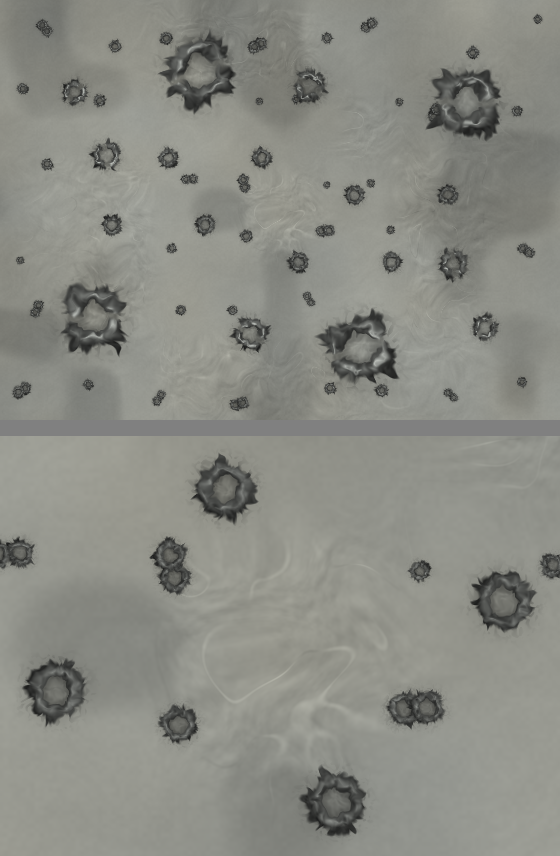
Top, the full canvas; bottom, a detail of the centre.
Give the GLSL for this texture, as a Shadertoy shader.

```glsl
// Worn grey plaster pitted with craters: a mottled, creased ground carries
// small hashed pits, closed rings and large split rims of dark glossy metal.
// Every dent is one stamp function, placed in pairs mirrored through the centre.

const float PI = 3.14159;
const vec2 LIGHT_DIR = vec2(-0.45, 0.89);
const vec3 STONE_TINT = vec3(1.0, 1.008, 0.955);
const vec3 METAL_TINT = vec3(0.99, 1.01, 0.98);

struct Crater {
    float radius;   // outer size in canvas heights
    float turn;     // rotation
    float gap;      // half width of the split, negative for a closed ring
    float square;   // 0 round, 1 boxy
    float shine;    // strength of the glints
    float floorTone;
};

float hash(vec2 p) {
    return fract(sin(dot(p, vec2(127.1, 311.7))) * 43758.55);
}

float noise(vec2 p) {
    vec2 i = floor(p), f = fract(p);
    f = f * f * (3.0 - 2.0 * f);
    vec2 e = vec2(0.0, 1.0);
    return mix(mix(hash(i), hash(i + e.yx), f.x),
               mix(hash(i + e), hash(i + e.yy), f.x), f.y);
}

float fbm(vec2 p) {
    float sum = 0.0, amp = 0.52;
    for (int i = 0; i < 4; i++) {
        sum += amp * noise(p);
        p = mat2(1.6, 1.2, -1.2, 1.6) * p + 7.3;
        amp *= 0.5;
    }
    return sum;
}

vec2 polar(float radius, float angle) {
    return radius * vec2(cos(angle), sin(angle));
}

vec2 rotate(vec2 p, float a) {
    return mat2(cos(a), sin(a), -sin(a), cos(a)) * p;
}

// Mottled ground with embossed wrinkles and thin creases
vec3 plaster(vec2 p) {
    float tone = 0.587 - 0.055 * dot(p, p) + 0.15 * (fbm(p * 4.0 + 3.0) - 0.49);
    tone -= 0.07 * smoothstep(0.6, 0.85, noise(p * 7.0 + 40.0));
    vec2 w = p * 38.0 + 2.5 * vec2(noise(p * 17.0), noise(p * 17.0 + 30.0));
    float worn = smoothstep(0.4, 0.7, noise(p * 5.0 + 11.0)) * smoothstep(0.75, 0.3, length(p));
    tone += (fbm(w) - fbm(w + 0.35 * LIGHT_DIR)) * (0.03 + 0.13 * worn);
    float crease = 1.0 - smoothstep(0.0, 0.06, abs(noise(w * 0.8 + 5.0) - 0.5));
    tone += crease * worn * 0.14 * (noise(p * 43.0 + 8.0) - 0.4);
    tone += 0.014 * (noise(p * 280.0) - 0.5);
    vec3 tint = STONE_TINT + vec3(-0.008, 0.0, 0.012) * (noise(p * 9.0) - 0.5) * 2.0;
    return tone * tint;
}

// Draws one crater over col; ground is the clean surface seen on its floor
vec3 stamp(vec3 col, vec3 ground, vec2 offset, Crater c, float seed) {
    vec2 q = rotate(offset / c.radius, c.turn);
    if (dot(q, q) > 6.0) return col;
    float soft = 0.05 + 1.0 / (iResolution.y * c.radius);
    q += 0.24 * (vec2(noise(q * 3.0 + seed), noise(q * 3.0 + seed + 9.0)) - 0.5);
    float len = max(length(q), 0.001);
    vec2 dir = q / len;
    float boxy = sqrt(sqrt(dot(q * q, q * q)));
    float outer = mix(len, boxy, c.square);
    float hole = 0.52;
    float t = (len - hole) / (len / outer - hole);

    // Stain and crumbs around the rim
    float crumbs = noise(q * 9.0 + seed);
    float halo = exp(-3.5 * max(outer - 1.0, 0.0)) * smoothstep(2.3, 1.3, len);
    col *= 1.0 - halo * (0.1 + 0.2 * smoothstep(0.45, 0.8, crumbs));

    // Sunken floor, shaded below the inner wall
    float wall = smoothstep(-0.6, 0.0, t);
    vec3 base = ground * c.floorTone * (1.0 - 0.2 * wall + 0.14 * (crumbs - 0.5));
    col = mix(col, base, 1.0 - smoothstep(0.9 - soft, 0.9 + soft, outer));

    // Rounded metal rim with ragged outer edge
    float spikes = noise(dir * 5.0 + seed) + 0.5 * noise(dir * 11.0 + seed);
    float edge = 0.85 + 0.5 * spikes * spikes;
    float rim = smoothstep(-soft, soft, t + 0.25 * (crumbs - 0.5));
    rim *= 1.0 - smoothstep(edge - 2.0 * soft, edge + 2.0 * soft, t);
    rim *= smoothstep(c.gap - 0.08, c.gap + 0.08, abs(q.y) + 0.1 * (crumbs - 0.5));
    float ridge = sin(PI * clamp(t, 0.0, 1.0));
    float slope = cos(PI * clamp(t, 0.0, 1.0));
    float streak = noise(q * 5.0 + seed + 4.0);
    float tone = 0.2 + 0.24 * ridge * streak - 0.05 * slope * dot(dir, LIGHT_DIR);
    tone += 0.09 * (crumbs - 0.5);
    float glint = max(0.0, 1.0 - 4.5 * abs(t - 0.5 + 0.5 * (streak - 0.5)));
    tone += c.shine * glint * smoothstep(0.3, 0.65, noise(q * 3.5 + seed + 20.0));
    return mix(col, tone * METAL_TINT, rim);
}

// Hashed pits, one or two in each grid cell
vec3 smallPits(vec3 col, vec3 ground, vec2 p) {
    float cell = 1.0 / 6.0;
    vec2 id = floor(p / cell);
    float pick = hash(id + 3.7);
    if (pick > 0.86) return col;
    vec2 centre = (id + 0.23 + 0.54 * vec2(hash(id + 1.1), hash(id + 8.3))) * cell;
    float size = mix(0.007, 0.013, hash(id + 5.9));
    Crater pit = Crater(size, pick * 9.0, -1.0, 0.3, 0.12, 0.7);
    if (pick < 0.4) {
        vec2 twin = centre + polar(0.018, pick * 20.0);
        col = stamp(col, ground, p - twin, pit, pick * 50.0);
    }
    return stamp(col, ground, p - centre, pit, pick * 80.0);
}

void mainImage(out vec4 fragColor, in vec2 fragCoord) {
    vec2 p = (fragCoord - 0.5 * iResolution.xy) / iResolution.y;
    vec3 ground = plaster(p);
    vec3 col = smallPits(ground, ground, p);

    // Closed rings in two mirrored rows
    for (int i = 0; i < 8; i++) {
        float k = float(i / 2), side = 1.0 - 2.0 * float(i % 2);
        vec2 centre = side * vec2(0.222 * k - 0.266, k < 1.5 ? 0.124 : 0.036);
        Crater ring = Crater(0.021, k, -1.0, 0.0, 0.12, 0.8);
        col = stamp(col, ground, p - centre, ring, float(i) * 7.0);
    }

    // Medium broken crescents
    for (int i = 0; i < 6; i++) {
        float k = float(i / 2), side = 1.0 - 2.0 * float(i % 2);
        float angle = k < 0.5 ? 1.34 : 3.06 - 0.22 * k;
        Crater crescent = Crater(0.036 - 0.005 * k, 0.5 + 0.9 * k, 0.2, 0.2, 0.35, 0.85);
        col = stamp(col, ground, p - side * polar(0.303 + 0.13 * k, angle), crescent, 31.0 + float(i) * 5.0);
    }

    // Four large split rims, a quarter turn apart
    for (int i = 0; i < 4; i++) {
        float odd = float(i % 2);
        vec2 centre = polar(mix(0.513, 0.381, odd), PI * (1.0 / 6.0 + 0.5 * float(i)));
        Crater large = Crater(0.069, -0.35 * odd, 0.13, 0.8, 0.3, 0.92);
        col = stamp(col, ground, p - centre, large, 60.0 + float(i) * 13.0);
    }
    fragColor = vec4(clamp(col, 0.0, 1.0), 1.0);
}
```
